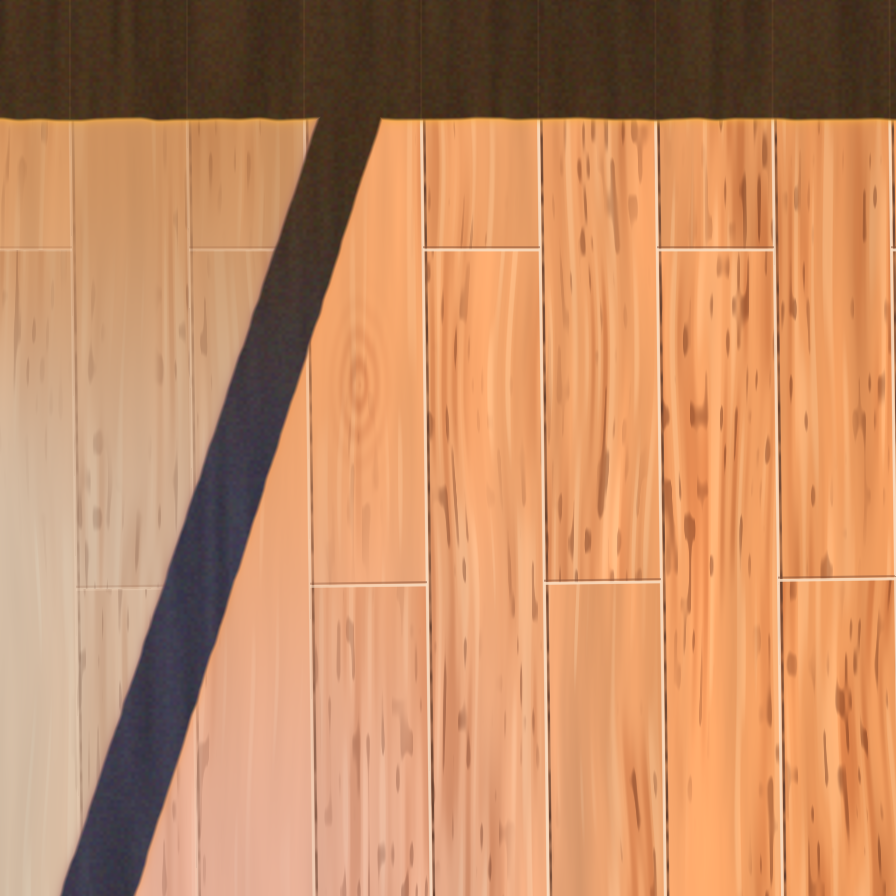
Write a WebGL 1 fragment shader that draws this texture.

```glsl
precision highp float;
uniform vec2 u_resolution;

float hash(vec2 p) {
  vec3 a = fract(vec3(p.xyx) * 0.1031);
  a += dot(a, a.yzx + 33.33);
  return fract((a.x + a.y) * a.z);
}

float noise(vec2 p) {
  vec2 i = floor(p), f = fract(p);
  f = f * f * (3.0 - 2.0 * f);
  return mix(mix(hash(i), hash(i + vec2(1.0, 0.0)), f.x),
             mix(hash(i + vec2(0.0, 1.0)), hash(i + 1.0), f.x), f.y);
}

float fbm(vec2 p) {
  float sum = 0.0, gain = 0.5;
  for (int i = 0; i < 4; i++) {
    sum += gain * noise(p);
    p = p * 2.03 + 17.0;
    gain *= 0.5;
  }
  return sum;
}

// Soft line of half width w around d = 0
float stroke(float d, float w, float aa) {
  return 1.0 - smoothstep(w - aa, w + aa, abs(d));
}

// Light falling on the floor, from pale grey at left to orange at right
vec3 floorTint(vec2 p, float beamSide) {
  vec3 lit = mix(vec3(0.97, 0.66, 0.43), vec3(0.93, 0.71, 0.61),
                 smoothstep(0.35, 1.0, p.y) * (1.0 - smoothstep(0.3, 0.85, p.x)));
  lit = mix(lit, vec3(0.96, 0.62, 0.37), smoothstep(0.55, 1.0, p.x) * 0.8);
  vec3 pale = mix(vec3(0.85, 0.60, 0.39), vec3(0.87, 0.74, 0.63), smoothstep(0.12, 0.65, p.y));
  pale = mix(pale, vec3(0.83, 0.75, 0.66),
             (1.0 - smoothstep(0.0, 0.13, p.x)) * smoothstep(0.3, 0.6, p.y) * 0.7);
  return mix(pale, lit, beamSide);
}

vec3 woodGrain(vec3 base, vec2 p, vec2 id) {
  float strength = mix(0.45, 1.0, smoothstep(0.25, 0.65, p.x));
  // Fibres bend around a knot
  vec2 k = (p - vec2(0.402, 0.43)) / vec2(0.025, 0.07);
  float knot = exp(-dot(k, k));
  vec2 g = p + vec2(0.011 * k.x * knot, 0.0) + hash(id) * vec2(7.0, 13.0);
  g.x += 0.016 * (noise(vec2(g.x * 12.0, g.y * 4.0)) - 0.5);
  float broad = fbm(vec2(g.x * 32.0, g.y * 2.2));
  float fibre = noise(vec2(g.x * 150.0, g.y * 5.0));
  float fleck = noise(vec2(g.x * 190.0, g.y * 24.0));
  float patches = smoothstep(0.35, 0.7, noise(vec2(g.x * 22.0, g.y * 3.0)));
  vec3 c = base * (1.0 + 0.24 * strength * (broad - 0.47));
  c += vec3(0.03, 0.07, 0.08) * smoothstep(0.62, 0.9, fibre) * strength;
  c *= 1.0 - vec3(0.10, 0.19, 0.25) * smoothstep(0.6, 0.1, fibre) * patches * strength;
  c *= 1.0 - vec3(0.24, 0.30, 0.32) * smoothstep(0.72, 0.9, fleck) * patches * strength;
  float ring = 0.5 + 0.5 * cos(length(k) * 13.0 + broad * 5.0);
  return c * (1.0 - vec3(0.08, 0.15, 0.18) * ring * knot);
}

vec3 planks(vec2 p, float beamSide, float aa) {
  // Columns lean slightly; joints alternate between two heights
  float s = (p.x - 0.0765 - 0.0125 * p.y) / 0.1307;
  float column = floor(s);
  float odd = mod(column, 2.0);
  float joint = mix(0.659 - 0.013 * p.x, 0.279, odd);
  vec2 id = vec2(column + 5.0, step(joint, p.y) + 2.0);
  vec3 c = floorTint(p, beamSide);
  c *= 0.98 + 0.055 * (hash(id * 3.7) - 0.5);
  c = woodGrain(c, p, id);

  float contrast = mix(0.3, 1.0, smoothstep(0.2, 0.5, p.x));
  float seam = (s - floor(s + 0.5)) * 0.1307;
  float broken = 0.45 + 0.55 * noise(vec2(floor(s + 0.5) * 9.0, p.y * 90.0));
  float gap = p.y - joint;
  c = mix(c, vec3(0.40, 0.25, 0.18), stroke(seam - 0.0032, 0.0014, aa) * broken * contrast);
  c = mix(c, vec3(0.98, 0.88, 0.78), stroke(seam, 0.0016, aa) * contrast * 0.85);
  c = mix(c, vec3(0.52, 0.31, 0.21), stroke(gap + 0.003, 0.0012, aa) * contrast * 0.5);
  return mix(c, vec3(0.98, 0.87, 0.76), stroke(gap, 0.0016, aa) * contrast * 0.85);
}

void main() {
  vec2 p = gl_FragCoord.xy / u_resolution;
  p.y = 1.0 - p.y;
  float aa = 0.75 / u_resolution.y;

  // Slanted shadow between two nearly parallel edges
  float t = p.y - 0.137;
  float left = p.x - (0.354 - 0.332 * t);
  float right = p.x - (0.424 - 0.317 * t);
  float wobble = 0.0015 * (noise(vec2(p.y * 60.0, 3.0)) - 0.5);
  float beam = max(-left, right) * 0.95 + wobble;
  beam = min(beam, length(p - vec2(0.261, 0.628)) - 0.006);
  float band = p.y - 0.133 - 0.003 * (noise(vec2(p.x * 45.0, 8.0)) - 0.5);
  float beamSide = smoothstep(-0.02, 0.02, left - 0.035);

  vec3 c = planks(p, beamSide, aa);

  // Coloured fringes along the shadow edges
  c = mix(c, vec3(0.98, 0.69, 0.24), exp(-max(band, 0.0) * 260.0) * 0.8);
  vec3 fringe = mix(vec3(0.62, 0.40, 0.40), vec3(0.96, 0.59, 0.32), beamSide);
  c = mix(c, fringe, exp(-max(beam, 0.0) * 300.0) * 0.6);

  // Shadow colour with faint vertical streaks and speckle
  vec3 shade = mix(vec3(0.27, 0.19, 0.115), vec3(0.24, 0.23, 0.29), smoothstep(0.13, 0.6, p.y));
  float streak = noise(vec2(p.x * 85.0, p.y * 5.0)) - 0.5;
  shade *= 1.0 + 0.22 * streak;
  vec2 cell = p * 256.0;
  shade += 0.05 * (vec3(noise(cell), noise(cell + 41.0), noise(cell + 83.0)) - 0.5);
  float seamGlow = abs(fract((p.x - 0.078) / 0.1307 + 0.5) - 0.5) * 0.1307;
  shade += vec3(0.05, 0.035, 0.02) * stroke(seamGlow, 0.001, aa) * step(p.y, 0.133);

  float dark = 1.0 - smoothstep(-0.0025, 0.0025, min(beam, band));
  gl_FragColor = vec4(clamp(mix(c, shade, dark), 0.0, 1.0), 1.0);
}
```
